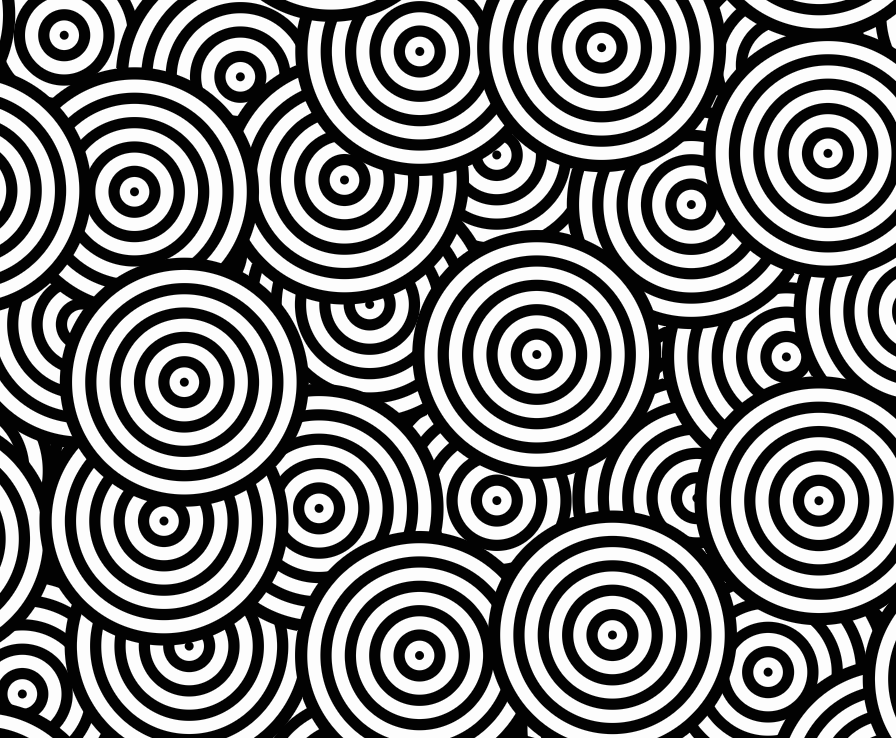
Give the GLSL for this pattern, as a Shadertoy shader.

```glsl
#define DISC_RADIUS 0.168              // in canvas heights
#define CELL_SIZE vec2(0.243, 0.212)   // mean spacing of the disc centres
#define JITTER 0.56                    // scatter of the centres, in cells
#define RING_PERIOD 0.1965             // ring sizes are in disc radii
#define WHITE_WIDTH 0.106
#define OUTER_WHITE_MID 0.8525
#define DOT_RADIUS 0.036
#define EDGE_SOFTNESS 1.05
#define BLACK vec3(0.008)
#define WHITE vec3(0.992)

vec3 hash3(vec3 p) {
    p = fract(p * vec3(0.1031, 0.1030, 0.0973));
    p += dot(p, p.yxz + 33.33);
    return fract((p.xxy + p.yxx) * p.zyx);
}

// Signed distance to the white rings, positive inside, in disc radii
float whiteRings(float r) {
    float fromMid = abs(mod(r - OUTER_WHITE_MID + 0.5 * RING_PERIOD, RING_PERIOD) - 0.5 * RING_PERIOD);
    float ring = 0.5 * WHITE_WIDTH - fromMid;
    float rim = OUTER_WHITE_MID + 0.5 * WHITE_WIDTH - r;
    return min(min(ring, rim), r - DOT_RADIUS);
}

void mainImage(out vec4 fragColor, in vec2 fragCoord) {
    vec2 p = fragCoord / iResolution.y;
    float soft = EDGE_SOFTNESS / (iResolution.y * DISC_RADIUS);

    // Depth and radius of the topmost disc, and of the topmost rim just beside the point
    vec2 top = vec2(-9.0, 1.0);
    vec2 edge = vec2(-9.0, 1.0);

    // The second layer lies below and fills the gaps of the first
    for (int layer = 0; layer < 2; layer++) {
        float level = float(layer);
        vec2 shift = level * vec2(0.5, 0.63);
        vec2 cell = floor(p / CELL_SIZE + shift);
        for (int y = -2; y <= 2; y++)
        for (int x = -2; x <= 2; x++) {
            vec2 id = cell + vec2(x, y);
            vec3 rnd = hash3(vec3(id + 40.0, 7.0 + 19.0 * level));
            vec2 centre = id + 0.5 + JITTER * (rnd.xy - 0.5) - shift;
            centre.x += 0.5 * mod(id.y, 2.0) - 0.25;
            float r = length(p - centre * CELL_SIZE) / DISC_RADIUS;
            float depth = rnd.z - level;
            if (r < 1.0) {
                if (depth > top.x) top = vec2(depth, r);
            } else if (r < 1.0 + soft && depth > edge.x) {
                edge = vec2(depth, r);
            }
        }
    }

    // Rings of the visible disc, faded to black at the rim of a disc above it
    float white = clamp(whiteRings(top.y) / soft + 0.5, 0.0, 1.0);
    if (edge.x > top.x) white *= clamp((edge.y - 1.0) / soft, 0.0, 1.0);

    fragColor = vec4(mix(BLACK, WHITE, white), 1.0);
}
```
